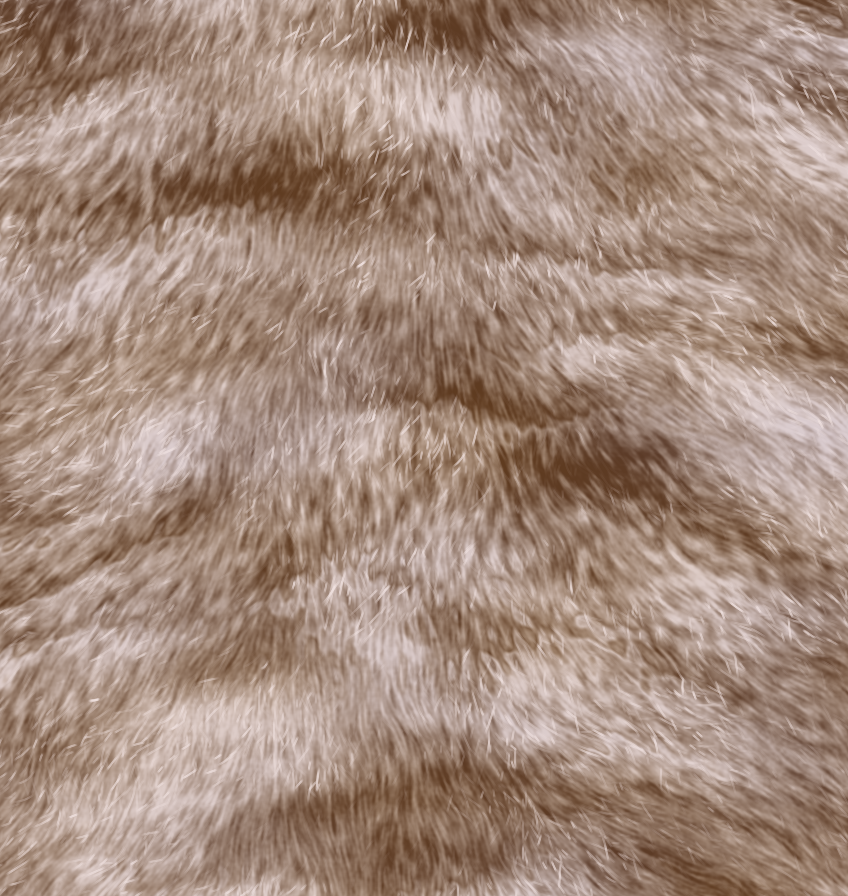
Write a Shadertoy shader that draws this texture.

```glsl
// Draws soft tan fur with rolling folds, combed strands and pale glossy hair tips.

const vec3 SHADOW = vec3(0.36, 0.23, 0.15);
const vec3 BODY = vec3(0.63, 0.53, 0.465);
const vec3 SHEEN = vec3(0.87, 0.80, 0.775);
const vec3 TIP = vec3(0.95, 0.895, 0.89);
const vec3 WARM_TINT = vec3(0.02, 0.0, -0.05);

const float BASE_TONE = 0.495;
const float FOLD_COUNT = 6.5;       // folds over the canvas height
const float FOLD_DEPTH = 0.46;
const float PATCH_DEPTH = 0.72;
const float ARCH = 0.38;            // bend of the folds
const float LEAN_LEFT = 0.75;       // hair lean from vertical, radians
const float LEAN_RIGHT = -1.05;
const float TUFT_TURN = 0.7;        // local turning of the hair
const float STRAND_STEP = 0.0024;
const float STRAND_SCALE = 200.0;
const float CLUMP_SCALE = 70.0;
const float STRAND_DEPTH = 0.95;
const float CLUMP_DEPTH = 0.6;
const int HAIR_LAYERS = 8;
const float HAIR_CELL = 0.026;
const float HAIR_WIDTH = 0.0012;
const float HAIR_OPACITY = 0.85;

// Integer hash giving two values from 0 to 1
vec2 hash2(vec2 cell) {
    uvec2 v = uvec2(ivec2(cell)) * 1664525u + 1013904223u;
    v.x += v.y * 1664525u;
    v.y += v.x * 1664525u;
    v ^= v >> 16u;
    v.x += v.y * 1664525u;
    v.y += v.x * 1664525u;
    v ^= v >> 16u;
    return vec2(v & 65535u) / 65535.0;
}

float gradientDot(vec2 cell, vec2 offset) {
    return dot(hash2(cell) * 2.0 - 1.0, offset);
}

float gradientNoise(vec2 p) {
    vec2 i = floor(p), f = p - i;
    vec2 u = f * f * f * (f * (f * 6.0 - 15.0) + 10.0);
    vec2 e = vec2(1.0, 0.0);
    return mix(mix(gradientDot(i, f), gradientDot(i + e, f - e), u.x),
               mix(gradientDot(i + e.yx, f - e.yx), gradientDot(i + 1.0, f - 1.0), u.x), u.y);
}

float fbm(vec2 p) {
    float sum = 0.0, amplitude = 1.0;
    for (int i = 0; i < 3; i++) {
        sum += amplitude * gradientNoise(p);
        p = p * 2.03 + 17.3;
        amplitude *= 0.5;
    }
    return sum;
}

// Noise smeared along the hair direction: x fine strands, y broad clumps
vec2 combedNoise(vec2 p, vec2 dir) {
    vec2 sum = vec2(0.0);
    for (int i = -4; i <= 4; i++) {
        vec2 q = p + dir * float(i) * STRAND_STEP;
        sum += vec2(gradientNoise(q * STRAND_SCALE), gradientNoise(q * CLUMP_SCALE + 40.0));
    }
    return sum / 9.0;
}

// Rolling folds: a soft rise up to each crest, then a quick drop into shade
float foldRelief(vec2 p, float ruffle) {
    vec2 q = vec2(p.x, p.y + ARCH * (p.x - 0.45) * (p.x - 0.45));
    float phase = fract(q.y * FOLD_COUNT + 1.7 * fbm(q * vec2(2.2, 3.0) + 5.0) + ruffle);
    float crest = phase * (1.0 - smoothstep(0.8, 1.0, phase)) - 0.38;
    float strength = smoothstep(-0.3, 0.3, gradientNoise(q * vec2(2.5, 4.0) + 31.0));
    float patches = fbm(q * vec2(2.8, 7.0) + 11.0);
    return FOLD_DEPTH * crest * (0.3 + strength) + PATCH_DEPTH * patches;
}

// Coverage of scattered tapered hairs in one jittered grid
float hairLayer(vec2 p, float lean, float seed, float pixel) {
    vec2 grid = p / HAIR_CELL + seed * vec2(7.37, 3.71);
    float cover = 0.0;
    for (int y = -1; y <= 1; y++)
    for (int x = -1; x <= 1; x++) {
        vec2 cell = floor(grid) + vec2(x, y);
        vec2 place = hash2(cell + seed * 57.0);
        vec2 style = hash2(cell + seed * 91.0 + 500.0);
        float angle = lean + (style.x + place.y - 1.0) * 0.9;
        vec2 dir = vec2(sin(angle), cos(angle));
        vec2 d = (grid - cell - place) * HAIR_CELL;
        float halfLength = mix(0.006, 0.019, style.y * style.y);
        float along = dot(d, dir) / halfLength;
        float across = abs(dot(d, vec2(dir.y, -dir.x)));
        float taper = 1.0 - smoothstep(0.4, 1.0, abs(along));
        float edge = 1.0 - smoothstep(HAIR_WIDTH - 0.5 * pixel, HAIR_WIDTH + 0.5 * pixel, across);
        cover = max(cover, edge * taper * mix(0.1, 1.0, place.x * style.x));
    }
    return cover;
}

void mainImage(out vec4 fragColor, in vec2 fragCoord) {
    float pixel = 1.0 / iResolution.y;
    vec2 p = fragCoord * pixel;

    // The comb direction fans across the canvas and wanders between tufts
    float fan = mix(LEAN_LEFT, LEAN_RIGHT, smoothstep(-0.05, 1.0, p.x));
    fan += 0.9 * gradientNoise(p * 3.5 + 23.0);
    float lean = fan + TUFT_TURN * gradientNoise(p * 13.0 + 61.0);
    vec2 strands = combedNoise(p, vec2(sin(lean), cos(lean)));

    // Folds, strands and a shaded upper left corner set the tone
    float relief = foldRelief(p, 0.8 * strands.y);
    float tone = BASE_TONE + relief + STRAND_DEPTH * strands.x + CLUMP_DEPTH * strands.y;
    tone -= 0.4 * (1.0 - smoothstep(0.0, 0.22, distance(p, vec2(0.0, 1.0))));

    vec3 color = mix(SHADOW, BODY, smoothstep(-0.1, 0.6, tone));
    color = mix(color, SHEEN, smoothstep(0.4, 1.05, tone));
    color += WARM_TINT * (gradientNoise(p * vec2(4.0, 7.0) + 3.0) - 0.8 * relief);

    // Glossy hairs gather in tufts on the lit patches
    float tufts = gradientNoise(p * vec2(6.0, 9.0) + 71.0) + 0.7 * gradientNoise(p * 24.0 + 7.0);
    float gloss = smoothstep(-0.25, 0.4, 0.8 * relief + tufts);
    for (int i = 0; i < HAIR_LAYERS; i++) {
        float hair = hairLayer(p, lean, float(i + 1), pixel);
        color = mix(color, TIP, hair * HAIR_OPACITY * mix(0.1, 1.0, gloss));
    }
    fragColor = vec4(clamp(color, 0.0, 1.0), 1.0);
}
```
